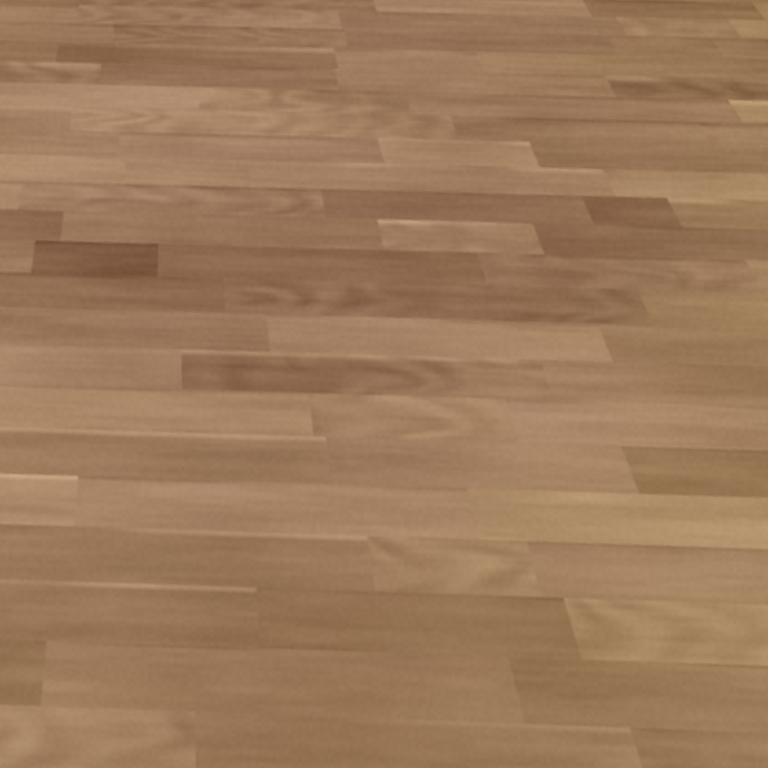
Reproduce this texture procedurally as a Shadertoy shader.

```glsl
// Oak strip parquet floor receding in mild perspective, with soft grain, seams and sheen.

const vec3 DARK_OAK  = vec3(0.515, 0.380, 0.268);
const vec3 LIGHT_OAK = vec3(0.695, 0.562, 0.430);
const vec3 PINK_TINT = vec3(0.006, -0.002, 0.020);

const float HORIZON = 0.94;       // distance of the horizon above the canvas
const float ROW_SCALE = 38.4;     // strip rows per unit of inverse depth
const float ROW_SHIFT = 0.33;
const float VANISH_X = 0.22;
const float BOARD_LENGTH = 0.29;
const float END_JITTER = 0.75;
const int TAPS = 4;
const float BLUR = 0.004;

float hash(vec2 p) {
    vec3 q = fract(p.xyx * 0.1031);
    q += dot(q, q.yzx + 33.33);
    return fract((q.x + q.y) * q.z);
}

float noise(vec2 p) {
    vec2 i = floor(p), f = fract(p);
    f = f * f * (3.0 - 2.0 * f);
    return mix(mix(hash(i), hash(i + vec2(1, 0)), f.x),
               mix(hash(i + vec2(0, 1)), hash(i + vec2(1, 1)), f.x), f.y);
}

// Canvas point to floor: x along the strips, y counted in rows
vec2 floorPoint(vec2 uv) {
    float down = 1.0 - uv.y;
    float depth = down - uv.x * (0.022 + 0.015 * down) + HORIZON;
    return vec2((uv.x - VANISH_X) / depth, ROW_SCALE / depth + ROW_SHIFT);
}

// Identifier of the board, with randomly shifted ends in each row
vec2 boardId(vec2 p) {
    float row = floor(p.y);
    float along = p.x / BOARD_LENGTH + 17.0 * hash(vec2(row, 4.0));
    float cell = floor(along);
    float end = END_JITTER * hash(vec2(cell + 31.0, row));
    return vec2(cell - step(fract(along), end), row);
}

// Long streaks and fine fibres
float grain(vec2 p, float seed) {
    float streak = noise(vec2(p.x * 7.0, p.y * 4.0) + seed * 91.0) - 0.5;
    float fibre = noise(vec2(p.x * 24.0, p.y * 12.0) + seed * 57.0) - 0.5;
    return 0.30 * streak + 0.19 * fibre;
}

// Flame-like figure that bends across a strip
float figure(vec2 p, float seed) {
    float bend = abs(fract(p.y) - 0.3 - 0.4 * seed);
    float warp = noise(p * vec2(16.0, 2.5) + seed * 43.0);
    return sin(95.0 * p.x + 7.0 * bend + 7.0 * warp)
         * noise(p * vec2(20.0, 3.0) + seed * 23.0);
}

// Band of the given width, with soft sides, starting at zero distance
float seam(float distance, float width) {
    return 1.0 - smoothstep(0.3 * width, width, distance);
}

vec3 boardColor(vec2 uv) {
    vec2 p = floorPoint(uv);
    vec2 id = boardId(p);
    float seed = hash(id + 7.0);
    float kind = hash(id + 19.3);

    // Wood tone: neighbouring rows share a drift, a few strips are darker
    float tone = 0.20 + 0.52 * seed + 0.26 * hash(id + 41.7);
    tone += 0.50 * (noise(vec2(p.x * 2.5, id.y * 0.45) + 9.0) - 0.5);
    tone -= 0.24 * step(0.88, kind);
    tone += grain(p, seed);
    tone += 0.20 * step(kind, 0.24) * figure(p, seed);

    // Seams along the far edge, measured in canvas units
    float inverseDepth = (p.y - ROW_SHIFT) / ROW_SCALE;
    float rowHeight = 1.0 / (ROW_SCALE * inverseDepth * inverseDepth);
    float edge = (1.0 - fract(p.y)) * rowHeight;
    float wear = smoothstep(0.25, 0.7, noise(vec2(p.x * 9.0, id.y * 3.7)));
    float lineKind = hash(id + 63.1);
    tone -= 0.30 * wear * step(lineKind, 0.55) * seam(edge, 0.006);
    tone += 0.55 * wear * step(0.85, lineKind) * seam(edge, 0.009);

    float hue = hash(id + 83.9) - 0.5;
    return mix(DARK_OAK, LIGHT_OAK, tone) + 0.7 * hue * PINK_TINT;
}

void mainImage(out vec4 fragColor, in vec2 fragCoord) {
    vec2 uv = fragCoord / iResolution.xy;

    // Average several taps for soft edges
    vec3 color = vec3(0.0);
    for (int i = 0; i < TAPS * TAPS; i++) {
        vec2 tap = (vec2(i % TAPS, i / TAPS) + 0.5) / float(TAPS) - 0.5;
        color += boardColor(uv + BLUR * tap);
    }
    color /= float(TAPS * TAPS);

    // Cloudy sheen and a rosier reflection toward the upper left
    float cloud = noise(uv * vec2(3.0, 4.0) + 5.0) - 0.5;
    float smudge = noise(uv * vec2(13.0, 17.0) + 11.0) - 0.5;
    color += 0.050 * cloud + 0.024 * smudge;
    float rosy = smoothstep(0.85, 0.1, distance(uv, vec2(0.3, 0.7)));
    color += PINK_TINT * (1.3 * rosy - 0.6);

    // Fine speckle
    color += 0.020 * (noise(uv * 210.0) - 0.5);
    fragColor = vec4(color, 1.0);
}
```
